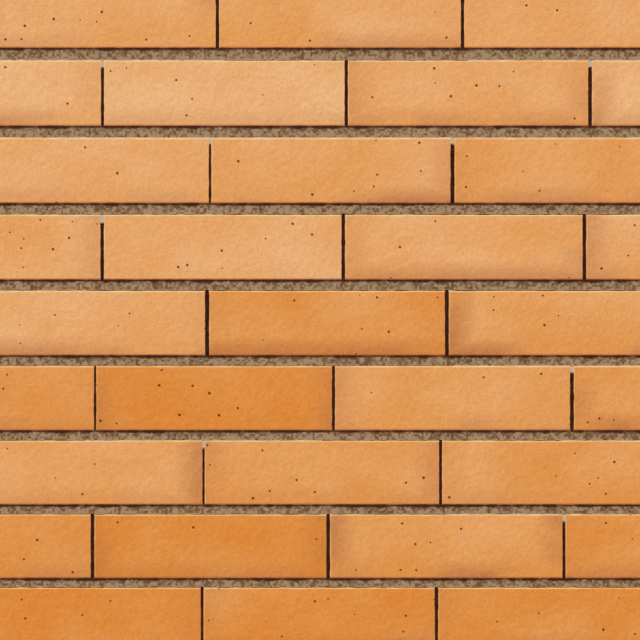
Write a Shadertoy shader that draws this texture.

```glsl
const float TOP_COURSE = 0.906;      // height of the first full course's top edge
const float COURSES = 8.21;          // courses per canvas height at that edge
const float COURSE_SHRINK = 0.35;    // courses get thinner toward the bottom
const float BRICK_LENGTH = 0.383;    // brick plus joint, uppermost course
const float LENGTH_SHRINK = 0.0021;  // shortening per course downward
const float FIRST_JOINT = 0.157;
const float BOND_SHIFT = 0.46;       // offset of alternate courses, in bricks
const float JOINT_JITTER = 0.012;
const vec2 BED_SHARE = vec2(0.160, 0.122);  // mortar share of a course, top and bottom
const vec2 JOINT_HALF = vec2(0.0014, 0.0030);
const float ROUGHNESS = 0.0014;
const float GRAIN = 0.11;
const float PIT_CELLS = 42.0;
const float PIT_CHANCE = 0.10;

const vec3 BRICK_DEEP = vec3(0.860, 0.530, 0.230);
const vec3 BRICK_PALE = vec3(0.935, 0.755, 0.570);
const vec3 SCORCH = vec3(0.640, 0.350, 0.190);
const vec3 RIM = vec3(0.980, 0.860, 0.640);
const vec3 MORTAR_DARK = vec3(0.430, 0.310, 0.205);
const vec3 MORTAR_LIGHT = vec3(0.640, 0.530, 0.410);
const vec3 SHADOW = vec3(0.230, 0.120, 0.075);
const vec3 CHIP = vec3(0.880, 0.820, 0.730);

float hash(vec2 p) {
    vec3 q = fract(p.xyx * vec3(0.1031, 0.1030, 0.0973));
    q += dot(q, q.yzx + 33.33);
    return fract((q.x + q.y) * q.z);
}

float noise(vec2 p) {
    vec2 i = floor(p), f = fract(p);
    f = f * f * (3.0 - 2.0 * f);
    return mix(mix(hash(i), hash(i + vec2(1, 0)), f.x),
               mix(hash(i + vec2(0, 1)), hash(i + 1.0), f.x), f.y);
}

float fbm(vec2 p) {
    float sum = 0.0, amp = 0.5;
    for (int i = 0; i < 4; i++) {
        sum += amp * noise(p);
        p = p * 2.03 + 17.1;
        amp *= 0.5;
    }
    return sum / 0.9375;
}

// Sparse small dark holes, one candidate per cell
float pits(vec2 p, float px) {
    vec2 cell = floor(p * PIT_CELLS);
    vec2 centre = 0.2 + 0.6 * vec2(hash(cell + 3.7), hash(cell + 91.3));
    float radius = mix(0.0006, 0.0020, hash(cell + 47.0));
    float d = length(fract(p * PIT_CELLS) - centre) / PIT_CELLS;
    return step(hash(cell + 150.0), PIT_CHANCE) * smoothstep(radius + px, radius - px, d);
}

void mainImage(out vec4 fragColor, in vec2 fragCoord) {
    vec2 uv = fragCoord / iResolution.y;
    float px = 1.0 / iResolution.y;

    // Courses, counted downward
    float drop = TOP_COURSE - uv.y;
    float course = drop * (COURSES + COURSE_SHRINK * drop);
    float height = 1.0 / (COURSES + 2.0 * COURSE_SHRINK * drop);
    float bed = mix(BED_SHARE.x, BED_SHARE.y, 1.0 - uv.y);
    float row = floor(course + 0.5 * bed);
    float below = (course - row) * height;
    float above = (1.0 - bed) * height - below;

    // Bricks along the course
    float pitch = BRICK_LENGTH - LENGTH_SHRINK * (row + 1.0);
    float start = FIRST_JOINT + mod(row, 2.0) * BOND_SHIFT * pitch - 0.0012 * row
                + JOINT_JITTER * (hash(vec2(row + 20.0, 5.0)) - 0.5);
    float along = (uv.x - start) / pitch;
    vec2 brick = vec2(floor(along), row) + 30.0;
    float left = fract(along) * pitch;
    float right = pitch - left;
    vec2 joint = vec2(floor(along + 0.5), row) + 60.0;
    float jointHalf = mix(JOINT_HALF.x, JOINT_HALF.y, hash(joint));

    // Rough brick outline
    float wobble = ROUGHNESS * (fbm(uv * 95.0) - 0.5);
    float side = min(left, right) - jointHalf + wobble;
    float bedEdge = min(below, above) + wobble;
    float face = smoothstep(-px, px, min(side, bedEdge));

    // Fired clay: paler toward the top, tinted brick by brick
    float cloud = fbm(uv * vec2(9.0, 13.0) + brick * 7.3);
    float tone = 0.08 + 0.56 * uv.y + 0.36 * (hash(brick) - 0.5) + 0.5 * (cloud - 0.5);
    vec3 clay = mix(BRICK_DEEP, BRICK_PALE, clamp(tone, 0.0, 1.0));
    float ends = smoothstep(0.055, 0.0, min(left, right)) * hash(brick + 11.0);
    float foot = smoothstep(0.035, 0.0, above) * hash(brick + 23.0);
    clay = mix(clay, SCORCH, 0.55 * max(ends, foot) * smoothstep(0.25, 0.7, cloud));

    // Raking light on the grain, then pits and rims
    vec2 light = vec2(-0.0016, 0.0022);
    float relief = fbm(uv * 120.0) - fbm((uv + light) * 120.0);
    clay *= 1.0 + GRAIN * relief + 0.05 * (noise(uv * 330.0) - 0.5);
    clay = mix(clay, SHADOW, 0.7 * pits(uv, px));
    float worn = 0.4 + 0.6 * noise(uv * 60.0);
    clay = mix(clay, RIM, 0.75 * worn * smoothstep(0.0042, 0.0008, below));
    clay = mix(clay, RIM, 0.40 * worn * smoothstep(0.0035, 0.0005, left - jointHalf));
    clay = mix(clay, SCORCH, 0.6 * smoothstep(0.0040, 0.0, above));

    // Recessed bed mortar with the shadow of the brick overhead
    float depth = (fract(course) - 1.0 + bed) * height;
    float grit = 0.55 * fbm(uv * 140.0) + 0.45 * noise(uv * 300.0);
    vec3 mortar = mix(MORTAR_DARK, MORTAR_LIGHT, smoothstep(0.2, 0.75, grit + 12.0 * (depth - 0.007)));
    mortar = mix(mortar, SHADOW, 0.9 * smoothstep(0.0055, 0.0010, depth + 4.0 * wobble));

    // Dark upright joints, some with a chip of lime at the top
    float inCourse = smoothstep(-px, px, bedEdge);
    float chip = step(0.6, hash(joint + 9.0)) * smoothstep(0.014, 0.008, below + 6.0 * wobble);
    vec3 gap = mix(SHADOW * (0.6 + 0.7 * grit), CHIP, 0.8 * chip);
    vec3 ground = mix(mortar, gap, inCourse);

    fragColor = vec4(mix(ground, clay, face), 1.0);
}
```
